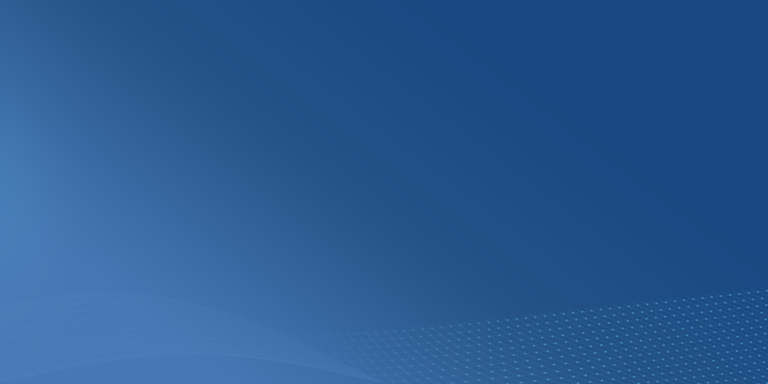
Write a Shadertoy shader that draws this background.

```glsl
#define LIGHT_BLUE vec3(0.280, 0.470, 0.710)
#define MID_BLUE vec3(0.150, 0.332, 0.535)
#define DEEP_BLUE vec3(0.100, 0.282, 0.510)
#define GLOW_TINT vec3(0.005, 0.028, 0.018)
#define DOT_COLOR vec3(0.360, 0.720, 0.800)
#define STRAND_COLOR vec3(0.420, 0.640, 0.840)
#define MESH_CELL vec2(0.024, 0.0185)
#define DOT_RADIUS 0.0023
#define STRAND_COUNT 10.0
#define STRAND_WIDTH 0.0010

// Coverage of a shape whose signed distance is d.
float cover(float d, float pixel) {
    return 1.0 - smoothstep(-pixel, pixel, d);
}

// Diagonal gradient with a soft glow on the left side.
vec3 backdrop(vec2 p) {
    float diagonal = 0.76 * p.x + p.y;
    vec3 color = mix(LIGHT_BLUE, MID_BLUE, smoothstep(0.35, 1.3, diagonal));
    color = mix(color, DEEP_BLUE, smoothstep(0.95, 1.95, diagonal));
    vec2 toGlow = (p - vec2(0.0, 0.52)) / vec2(0.14, 0.3);
    return color + GLOW_TINT * exp(-dot(toGlow, toGlow));
}

// Upper edge of the dotted sheet: flat, then a steady rise.
float sheetEdge(float x) {
    float rise = x - 1.0;
    return 0.138 + 0.057 * (rise + sqrt(rise * rise + 0.01));
}

float ribbonTop(float x) {
    return 0.24 * cos(2.15 * (x - 0.27));
}

float ribbonBottom(float x) {
    return 0.076 * cos(3.1 * (x - 0.5));
}

// Grid that leans further to the right: x holds the dots, y the thin links.
vec2 dottedSheet(vec2 p, float pixel) {
    float depth = sheetEdge(p.x) - p.y;
    float slant = mix(0.7, 1.9, smoothstep(0.8, 1.7, p.x));
    vec2 grid = vec2(p.x - slant * depth, depth) / MESH_CELL;
    vec2 cell = (fract(grid) - 0.5) * MESH_CELL;
    vec2 offset = vec2(cell.x + slant * cell.y, cell.y);
    float dots = cover(length(offset) - DOT_RADIUS, pixel);
    float slantDistance = abs(cell.x) / length(vec2(1.0, slant));
    float links = 0.6 * cover(abs(cell.y) - 0.0008, pixel)
                + cover(slantDistance - 0.0008, pixel);
    float inside = cover(-depth, pixel) * cover(ribbonTop(p.x) - p.y, pixel);
    return vec2(dots * smoothstep(0.7, 1.6, p.x),
                links * smoothstep(0.5, 1.2, p.x)) * inside;
}

// Fine strands fanned between two arcs, crossed by slanted threads.
float ribbon(vec2 p, float pixel) {
    float top = ribbonTop(p.x);
    float bottom = ribbonBottom(p.x);
    float gap = max(top - bottom, 0.01);
    float level = (p.y - bottom) / gap;
    float spacing = gap / STRAND_COUNT;
    float strand = abs(fract(level * STRAND_COUNT) - 0.5) * spacing;
    float thread = abs(fract((p.x + 0.3 * level) / 0.036) - 0.5) * 0.018;
    float lines = 0.5 * cover(strand - STRAND_WIDTH, pixel)
                + 0.4 * cover(thread - STRAND_WIDTH, pixel);
    float inside = cover(p.y - top, pixel) * cover(bottom - p.y, pixel);
    float rim = cover(min(abs(p.y - top), abs(p.y - bottom)) - 0.001, pixel);
    float fold = 0.4 * exp(-max(p.y - bottom, 0.0) / 0.025);
    return (0.2 + lines + fold + 0.5 * rim) * inside * cover(p.x - 1.0, pixel);
}

void mainImage(out vec4 fragColor, in vec2 fragCoord) {
    vec2 p = fragCoord / iResolution.y;
    p.x *= 2.0 * iResolution.y / iResolution.x;
    float pixel = 0.8 / iResolution.y;

    vec3 color = backdrop(p);

    // Dotted sheet on the right
    vec2 sheet = dottedSheet(p, pixel);
    color = mix(color, DOT_COLOR, 0.14 * sheet.y);
    color = mix(color, DOT_COLOR, 0.55 * sheet.x);

    // Pale ribbon on the left
    color = mix(color, STRAND_COLOR, 0.13 * ribbon(p, pixel));

    fragColor = vec4(color, 1.0);
}
```
